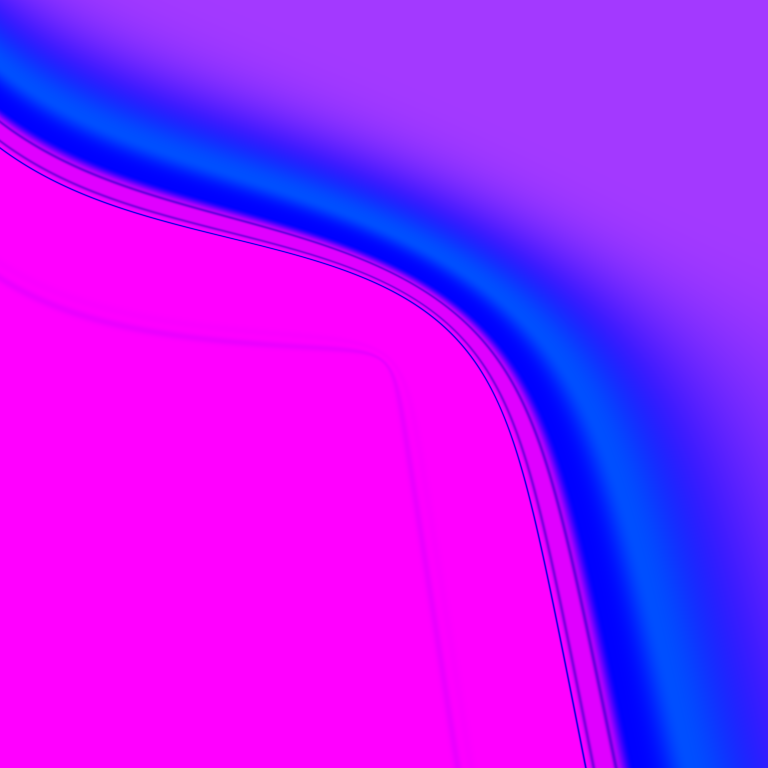
A WebGL 2 fragment shader for this background:

```glsl
#version 300 es
precision highp float;

#define MAGENTA vec3(1.0, 0.0, 1.0)
#define VIOLET vec3(0.64, 0.225, 1.0)
#define BLUE vec3(0.0, 0.0, 1.0)
#define RIDGE_GREEN 0.31
#define RIM_LEVEL 0.612
#define RIDGE_LEVEL 1.0
#define VIOLET_SPREAD 0.39

uniform vec2 u_resolution;
out vec4 fragColor;

// Smooth maximum with blend size k
float softMax(float a, float b, float k) {
    return max(a, b) + k * log(1.0 + exp(-abs(a - b) / k));
}

// Bend field: 0 on the inner crease, 1 on the bright ridge
float bendLevel(vec2 uv) {
    float depth = 1.0 - uv.y;
    float topCrease = 0.362 + 0.087 * (1.0 - exp(-uv.x / 0.14)) + 0.02 * uv.x;
    float topArm = (topCrease - depth) / (0.277 - 0.165 * uv.x);

    float sideCrease = 0.596 - 0.157 * uv.y;
    float sideArm = (uv.x - sideCrease) / (0.302 - 0.07 * uv.y);
    sideArm += 0.24 * sideArm * (1.0 - sideArm);

    // The corner grows rounder with the level, so solve by iteration
    float level = max(topArm, sideArm);
    for (int i = 0; i < 10; i++) {
        float l = clamp(level, -0.05, 1.4);
        level = softMax(topArm, sideArm, 0.1 + 0.85 * l - 0.3 * l * l);
    }
    return level;
}

// Soft line around a level, never thinner than about a pixel
float band(float level, float center, float width, float pixel) {
    float d = (level - center) / max(width, 0.6 * pixel);
    return exp(-d * d);
}

void main() {
    vec2 uv = gl_FragCoord.xy / u_resolution;
    float level = bendLevel(uv);
    float pixel = fwidth(level);

    // Blue valley fading out to violet
    float outside = max(level - RIDGE_LEVEL, 0.0) / VIOLET_SPREAD;
    vec3 color = mix(BLUE, VIOLET, 1.0 - exp(-outside * outside));
    float ridgeWidth = level < RIDGE_LEVEL ? 0.085 : 0.17;
    color.g += RIDGE_GREEN * band(level, RIDGE_LEVEL, ridgeWidth, pixel);

    // Magenta plateau with a slightly dimmer rim
    vec3 plateau = MAGENTA;
    plateau.r -= 0.12 * smoothstep(RIM_LEVEL, RIM_LEVEL + 0.03, level);
    color = mix(plateau, color, smoothstep(0.725, 0.805, level));

    // Fine dark lines along the rim
    float rim = band(level, RIM_LEVEL, 0.0045, pixel);
    float middle = band(level, 0.645, 0.008, pixel);
    float outer = band(level, 0.735, 0.009, pixel);
    color.r *= (1.0 - 0.92 * rim) * (1.0 - 0.42 * middle) * (1.0 - 0.5 * outer);
    color.b -= 0.12 * rim + 0.12 * middle + 0.12 * outer;

    // Faint inner crease and its echo
    color.r -= 0.075 * band(level, 0.0, 0.022, pixel);
    color.r -= 0.02 * band(level, 0.07, 0.025, pixel);

    fragColor = vec4(clamp(color, 0.0, 1.0), 1.0);
}
```
